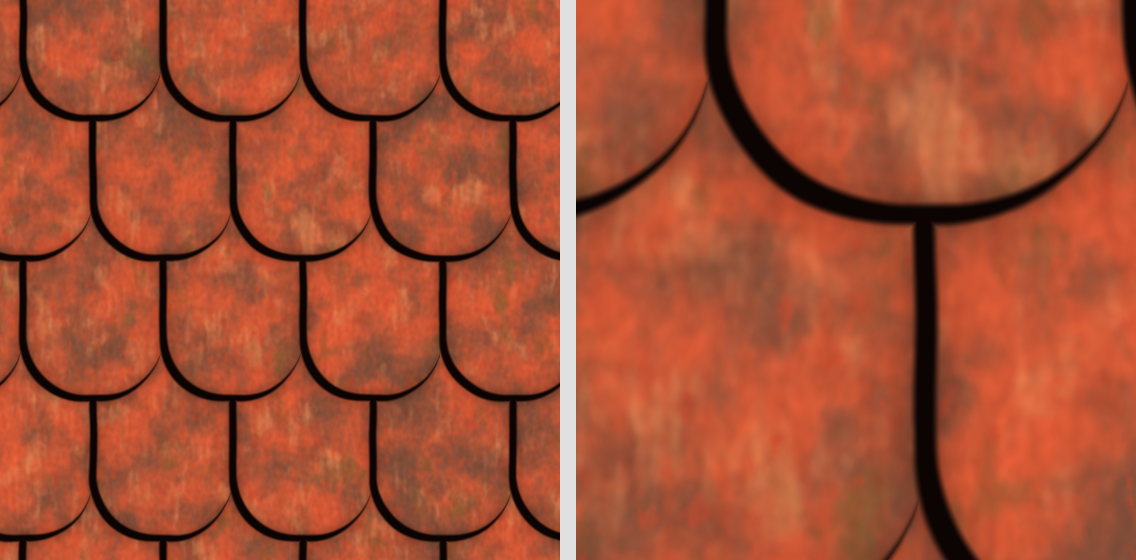
Left, the full canvas; right, a detail of the centre.
Give the GLSL for this pattern, as a WebGL 1 fragment shader.

```glsl
precision highp float;
// Overlapping round-ended clay roof tiles with dark joints and mottled, weathered faces.

uniform vec2 u_resolution;

#define TILES 4.0                      // repeats across and rows down
#define PHASE vec2(0.041, 0.039)       // joint position in canvas units
#define CORNER 0.44                    // end radius, in tile widths
#define JOINT_BASE 0.009               // mean half width of the joint
#define JOINT_LEAN 0.022               // extra width on the shadow side
#define JOINT_SOFT 0.012
#define SHADOW_DIR vec2(-0.76, -0.65)
#define RED   vec3(0.85, 0.35, 0.21)
#define BROWN vec3(0.50, 0.30, 0.22)
#define PALE  vec3(0.84, 0.49, 0.31)
#define OLIVE vec3(0.49, 0.36, 0.19)
#define JOINT vec3(0.045, 0.015, 0.010)

vec2 hash2(vec2 p) {
  vec2 k = vec2(dot(p, vec2(127.1, 311.7)), dot(p, vec2(269.5, 183.3)));
  return fract(sin(k) * 43758.5);
}

float corner(vec2 cell, vec2 f, vec2 o) {
  return dot(hash2(cell + o) * 2.0 - 1.0, f - o);
}

// Gradient noise, roughly -0.7 to 0.7
float noise(vec2 p) {
  vec2 c = floor(p), f = fract(p);
  vec2 u = f * f * f * (f * (f * 6.0 - 15.0) + 10.0);
  float low = mix(corner(c, f, vec2(0.0)), corner(c, f, vec2(1.0, 0.0)), u.x);
  float high = mix(corner(c, f, vec2(0.0, 1.0)), corner(c, f, vec2(1.0)), u.x);
  return mix(low, high, u.y);
}

float fbm(vec2 p) {
  float sum = 0.0, amp = 1.0;
  for (int i = 0; i < 4; i++) {
    sum += amp * noise(p);
    p = mat2(1.6, 1.2, -1.2, 1.6) * p + 7.3;
    amp *= 0.55;
  }
  return sum;
}

// Distance to a tile with a rounded lower end; yz receives the outward normal
vec3 tileEdge(vec2 p) {
  vec2 q = vec2(abs(p.x) - 0.5 + CORNER, CORNER - p.y);
  vec2 outer = max(q, 0.0);
  float d = length(outer) + min(max(q.x, q.y), 0.0) - CORNER;
  vec2 n = normalize(outer + 1e-5) * vec2(p.x < 0.0 ? -1.0 : 1.0, -1.0);
  return vec3(d, n);
}

// Fired clay: brown blotches, pale bloom, olive lichen and vertical grain
vec3 clay(vec2 g, vec2 id) {
  vec2 seed = hash2(id + 3.7);
  vec2 p = g + seed * 37.0;
  float streak = noise(p * vec2(24.0, 5.0));
  float fleck = fbm(p * vec2(11.0, 8.0));
  float blotch = fbm(p * 2.7) + 0.35 * streak + 0.3 * fleck;
  float bloom = fbm(p * vec2(4.5, 3.2) + 19.0) + 0.35 * streak;
  float lichen = fbm(p * vec2(4.0, 2.6) + 53.0) + 0.3 * fleck;

  vec3 col = mix(RED, BROWN, smoothstep(-0.5, 0.65, blotch + 0.25 * (seed.x - 0.5)));
  col = mix(col, PALE, 0.75 * smoothstep(0.0, 0.7, bloom + 0.2 * (seed.y - 0.5)));
  col = mix(col, OLIVE, 0.6 * smoothstep(0.15, 0.75, lichen));
  col = mix(col, vec3(0.88, 0.28, 0.17), 0.45 * smoothstep(0.1, 0.7, fleck));
  return col * (1.0 + 0.14 * streak + 0.10 * noise(p * vec2(30.0, 22.0)));
}

void main() {
  float size = min(u_resolution.x, u_resolution.y);
  vec2 g = (gl_FragCoord.xy / size - PHASE) * TILES;
  float pixel = TILES / size;
  float soft = max(JOINT_SOFT, pixel);

  // Slightly hand-cut outlines
  vec2 w = g + 0.012 * vec2(noise(g * 3.1), noise(g * 3.1 + 31.0));

  // Lay rows from the bottom up, each covering the one beneath
  vec2 id = vec2(0.0);
  float ink = 0.0, shade = 0.0;
  for (int j = 0; j < 3; j++) {
    float row = floor(w.y) + float(j) - 1.0;
    float x = w.x - 0.5 * mod(row + 1.0, 2.0);
    for (int i = 0; i < 2; i++) {
      float column = floor(x) + float(i);
      vec3 edge = tileEdge(vec2(x - column - 0.5, w.y - row));
      float d = edge.x;
      float lean = dot(edge.yz, SHADOW_DIR);
      float cover = smoothstep(-pixel, pixel, d);
      ink *= cover;
      shade *= cover;
      if (d < 0.0) id = vec2(column, row);

      float halfWidth = JOINT_BASE + JOINT_LEAN * lean;
      ink = max(ink, 1.0 - smoothstep(halfWidth - soft, halfWidth + soft, abs(d)));
      shade = max(shade, (0.32 + 0.16 * lean) * exp(-abs(d) * 24.0));
    }
  }

  vec3 col = clay(g, id) * (1.0 - shade);
  gl_FragColor = vec4(mix(col, JOINT, ink), 1.0);
}
```
